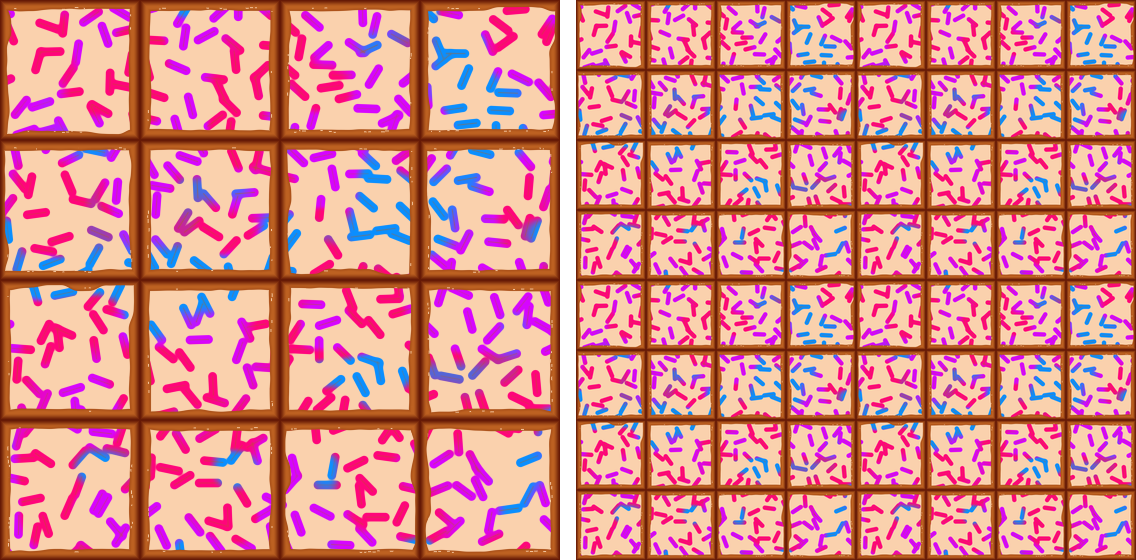
Left: one tile. Right: repeated 2 by 2.
Give the GLSL for this pattern, as a three.js fragment shader.

```glsl
// Square iced biscuits in a four by four grid, with brown crusts and scattered sugar sprinkles.
varying vec2 vUv;

const float TILES = 4.0;            // biscuits across and up
const float SPRINKLES = 5.0;        // sprinkle cells per biscuit side
const float SOFT = 0.005;           // edge softness, in biscuit widths

const vec3 ICING = vec3(0.98, 0.82, 0.68);
const vec3 SEAM = vec3(0.36, 0.07, 0.01);
const vec3 CRUST = vec3(0.74, 0.38, 0.13);
const vec3 CRUST_SHADE = vec3(0.62, 0.27, 0.07);
const vec3 PINK = vec3(1.0, 0.02, 0.48);
const vec3 MAGENTA = vec3(0.84, 0.02, 1.0);
const vec3 BLUE = vec3(0.04, 0.56, 1.0);
const vec3 CARAMEL = vec3(0.70, 0.37, 0.10);

float hash(vec2 p) {
  vec3 q = fract(p.xyx * vec3(0.1031, 0.1030, 0.0973));
  q += dot(q, q.yzx + 33.33);
  return fract((q.x + q.y) * q.z);
}

// Value noise that wraps after a whole number of cells
float wrapNoise(vec2 p, float period, float seed) {
  vec2 i = floor(p);
  vec2 f = fract(p);
  f = f * f * (3.0 - 2.0 * f);
  vec2 a = mod(i, period) + seed;
  vec2 b = mod(i + 1.0, period) + seed;
  return mix(mix(hash(a), hash(vec2(b.x, a.y)), f.x),
             mix(hash(vec2(a.x, b.y)), hash(b), f.x), f.y);
}

float lineNoise(float x, float seed) {
  float i = floor(x);
  return mix(hash(vec2(i, seed)), hash(vec2(i + 1.0, seed)), smoothstep(0.0, 1.0, x - i));
}

float fill(float d, float soft) {
  return 1.0 - smoothstep(-soft, soft, d);
}

// Width of crust left bare along one side; a few sides bulge outward
float crustWidth(float along, float seed) {
  float bulge = mix(0.008, 0.045, pow(hash(vec2(seed, 7.0)), 3.0));
  float ripple = 0.006 * lineNoise(along * 14.0, seed + 90.0);
  return 0.082 - ripple - bulge * smoothstep(0.15, 0.8, lineNoise(along * 5.0, seed));
}

// Thin dashes of spilt icing lying beside one side
float fleck(float gap, float along, float seed) {
  float count = 32.0;
  float i = floor(along * count);
  float lane = 0.054 + 0.014 * hash(vec2(i, seed + 200.0));
  float halfLength = mix(0.12, 0.4, hash(vec2(i, seed + 300.0)));
  float d = max(abs(gap - lane) - 0.003,
                (abs(fract(along * count) - 0.5) - halfLength) / count);
  float clump = step(0.5, lineNoise(along * 6.0, seed + 400.0));
  float inside = step(0.08, along) * step(along, 0.92);
  return fill(d, SOFT) * clump * inside * step(0.72, hash(vec2(i, seed + 500.0)));
}

float capsule(vec2 p, vec2 dir, float halfLength, float radius) {
  float t = clamp(dot(p, dir), -halfLength, halfLength);
  return length(p - dir * t) - radius;
}

// Softly joined distance to the sprinkles, in cell units
float sprinkleDistance(vec2 p, float period) {
  const float BLEND = 0.035;
  vec2 home = floor(p);
  float sum = 0.0;
  for (int y = -1; y <= 1; y++) {
    for (int x = -1; x <= 1; x++) {
      vec2 cell = home + vec2(float(x), float(y));
      vec2 id = mod(cell, period);
      vec2 jitter = vec2(hash(id + 31.0), hash(id + 67.0));
      float angle = 3.14159 * hash(id + 113.0);
      vec2 centre = cell + 0.5 + 0.9 * (jitter - 0.5);
      float d = capsule(p - centre, vec2(cos(angle), sin(angle)), 0.33, 0.155);
      sum += exp(-d / BLEND);
    }
  }
  return -BLEND * log(max(sum, 1e-12));
}

// Drifting pink, magenta and blue, browning where sprinkles are thick
vec3 sprinkleColor(vec2 p, float depth) {
  float period = TILES * 3.0;
  float toMagenta = smoothstep(0.42, 0.62, wrapNoise(p * 3.0, period, 150.0));
  float toBlue = smoothstep(0.6, 0.78, wrapNoise(p * 3.0, period, 190.0));
  float browning = smoothstep(0.1, 0.21, depth);
  browning *= mix(0.4, 1.0, wrapNoise(p * 3.0, period, 230.0));
  return mix(mix(mix(PINK, MAGENTA, toMagenta), BLUE, toBlue), CARAMEL, browning);
}

void main() {
  vec2 p = vUv * TILES;
  vec2 tile = mod(floor(p), TILES);

  // Turn through the four sides to find the icing edge and its flecks
  vec2 side = fract(p);
  float edge = 1.0;
  float rim = 1.0;
  float flecks = 0.0;
  for (int i = 0; i < 4; i++) {
    float seed = tile.x + TILES * tile.y + 16.0 * float(i) + 3.0;
    edge = min(edge, side.x - crustWidth(side.y, seed));
    rim = min(rim, side.x);
    flecks = max(flecks, fleck(side.x, side.y, seed));
    side = vec2(side.y, 1.0 - side.x);
  }

  // Crust: dark at the seam, golden in the middle, shaded under the icing
  vec3 color = mix(SEAM, CRUST, smoothstep(-0.008, 0.05, rim));
  color = mix(color, CRUST_SHADE, 0.6 * smoothstep(-0.022, 0.0, edge));
  color = mix(color, ICING, flecks);

  // Icing and sprinkles, trimmed at the icing edge
  float d = sprinkleDistance(p * SPRINKLES, TILES * SPRINKLES);
  vec3 topping = mix(ICING, sprinkleColor(p, -d), fill(d, SOFT * SPRINKLES));
  color = mix(color, topping, fill(-edge, SOFT));
  gl_FragColor = vec4(color, 1.0);
}
```
